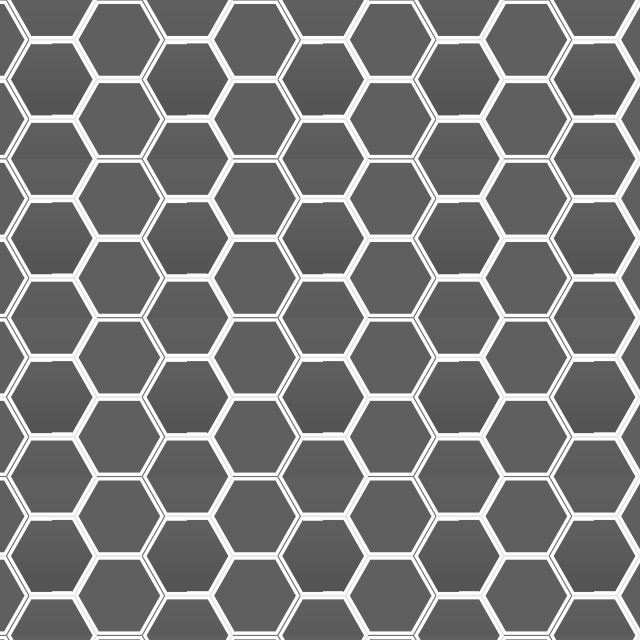
Reproduce this pattern procedurally as a Shadertoy shader.

```glsl
// Honeycomb of grey hexagonal tiles, each outlined in white, with seams between.
// Two interleaved grids give the nearest tile; its hexagon distance draws the
// outline and seam, and row and column parity choose the seam tone and shading.

#define COLUMN_STEP 0.1060
#define ROW_STEP 0.1241
#define ORIGIN vec2(0.0807, 0.0072)
#define OUTLINE_WIDTH 0.0058
#define DARK_SEAM_WIDTH 0.0009
#define LIGHT_SEAM_WIDTH 0.0012
#define NOTCH_WIDTH 0.0012
#define TILE_GREY 0.374
#define OUTLINE_WHITE 0.995
#define DARK_SEAM_GREY 0.42
#define LIGHT_SEAM_GREY 0.89
#define SHADE_DEPTH 0.045

const float SIN60 = 0.8660254;

// Coverage of a band of given half width, smoothed over one pixel.
float band(float dist, float halfWidth, float pixel) {
    return 1.0 - smoothstep(halfWidth - 0.5 * pixel, halfWidth + 0.5 * pixel, dist);
}

// Vertical shading of the even columns: a long fade, or two short ones.
float tileShade(float height, bool longFade) {
    float fall = 0.5 - height;
    if (longFade) return SHADE_DEPTH * smoothstep(0.0, 1.0, fall);
    return SHADE_DEPTH * 0.5 * fract(2.0 * fall) * (height > 0.0 ? 0.8 : 0.6);
}

void mainImage(out vec4 fragColor, in vec2 fragCoord) {
    vec2 uv = fragCoord / iResolution.xy;
    float pixel = 1.3 / min(iResolution.x, iResolution.y);

    // Nearest centre in the even and odd columns, on a regular hexagon grid.
    vec2 p = uv - ORIGIN;
    p.x *= SIN60 * ROW_STEP / COLUMN_STEP;
    vec2 period = ROW_STEP * vec2(2.0 * SIN60, 1.0);
    vec2 evenId = floor(p / period + 0.5);
    vec2 oddId = floor(p / period);
    vec2 evenPos = p - evenId * period;
    vec2 oddPos = p - (oddId + 0.5) * period;
    bool odd = dot(oddPos, oddPos) < dot(evenPos, evenPos);
    vec2 q = odd ? oddPos : evenPos;
    float row = odd ? oddId.y : evenId.y;

    // Distance inward from the tile edge.
    float slanted = SIN60 * abs(q.x) + 0.5 * abs(q.y);
    bool flatEdge = abs(q.y) > slanted;
    float edgeDist = 0.5 * ROW_STEP - max(abs(q.y), slanted);

    // Open seams run beside every second column and every second odd row.
    float edgeRow = row + step(0.0, q.y);
    bool darkSeam = flatEdge ? odd && mod(edgeRow, 2.0) < 0.5
                             : odd == (q.x > 0.0);

    // Tile face, with uneven outlines on alternate even-column tiles.
    bool longFade = !odd && mod(row, 2.0) > 0.5;
    float grey = TILE_GREY;
    if (!odd) grey -= tileShade(q.y / ROW_STEP, longFade);
    float outline = OUTLINE_WIDTH + (darkSeam ? 0.0004 : 0.0);
    if (longFade && flatEdge && q.x * q.y < 0.0) outline += NOTCH_WIDTH;
    grey = mix(grey, OUTLINE_WHITE, band(edgeDist, outline, pixel));

    // Seam down the middle of the outline.
    float seamWidth = darkSeam ? DARK_SEAM_WIDTH : LIGHT_SEAM_WIDTH;
    float seamGrey = darkSeam ? DARK_SEAM_GREY : LIGHT_SEAM_GREY;
    grey = mix(grey, seamGrey, band(edgeDist, seamWidth, pixel));

    fragColor = vec4(vec3(grey), 1.0);
}
```
